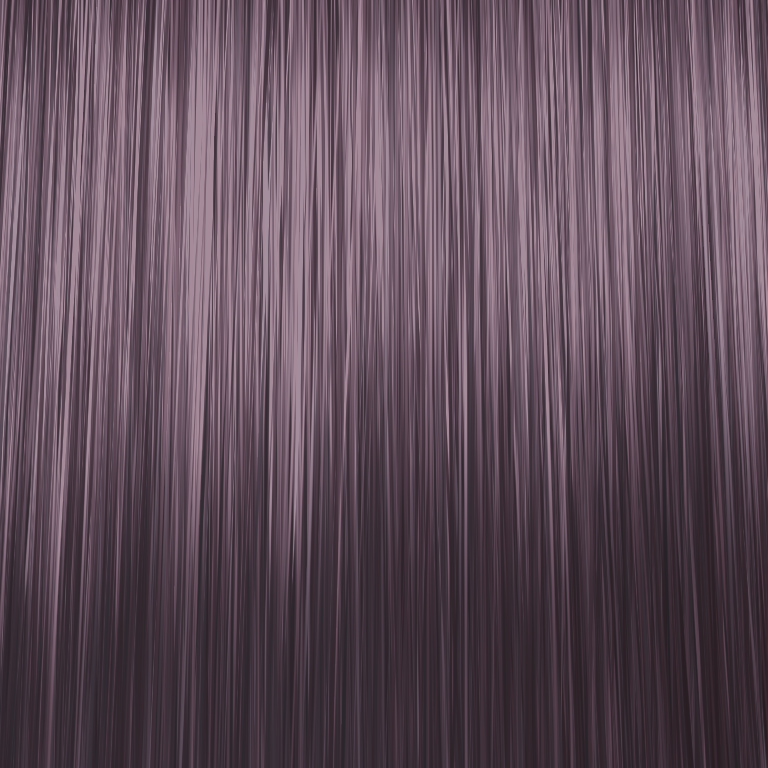
This texture is drawn by a Shadertoy shader. Its source:

```glsl
// Straight mauve hair hanging in a glossy curtain, bright above and dark below.
// Layers of jittered columns are painted over each other; every cell holds one
// tapering strand, and layered sines bend the columns and ripple the gloss.

float hash(vec2 p) {
    p = fract(p * vec2(0.1031, 0.1137));
    p += dot(p, p.yx + 33.33);
    return fract((p.x + p.y) * p.x * 97.3);
}

// Sideways ripple shared by neighbouring strands
float clump(float x) {
    return 0.5 * sin(x * 19.0 + 1.0) + 0.3 * sin(x * 43.0 + 2.6) + 0.3 * sin(x * 87.0);
}

// Light falling on the curtain: a broad band above, shade below
float gloss(float x, float y) {
    float lift = y + 0.2 * (0.45 - x) + 0.07 * clump(x);
    float band = mix(0.17, 0.74, smoothstep(0.17, 0.71, lift));
    return band * (1.0 - 0.36 * smoothstep(0.88, 1.02, y + 0.03 * clump(x + 4.0)));
}

// Dark plum to pale mauve, with a redder or browner cast where warm
vec3 hairColor(float tone, float warm) {
    vec3 color = mix(vec3(0.175, 0.145, 0.17), vec3(0.61, 0.52, 0.58), tone);
    color.g -= 0.06 * tone * (1.0 - tone);
    return color + warm * vec3(0.012, -0.014, -0.014);
}

void mainImage(out vec4 fragColor, in vec2 fragCoord) {
    vec2 uv = fragCoord / iResolution.xy;
    float soft = max(0.0012, 0.6 / iResolution.x);

    // Strands fan out: left ones lean left on the way down, right ones lean right
    float fan = uv.x - (uv.y - 0.5) * mix(0.055, -0.045, uv.x);
    float tone = 0.4 * gloss(fan, uv.y);
    float warm = 0.1;

    for (int i = 0; i < 16; i++) {
        float layer = float(i);
        float columns = 60.0 + 6.5 * layer;
        float lean = 0.06 * (hash(vec2(layer + 3.0, 71.0)) - 0.5);
        float across = fan + lean * (uv.y - 0.5)
            + 0.006 * sin(6.0 * fan + 2.2 * uv.y + 1.7 * layer)
            + 0.0015 * sin(23.0 * fan + 5.0 * uv.y + 2.9 * layer);
        float cell = across * columns + 20.0;
        vec2 id = vec2(floor(cell), layer * 17.0 + 5.0);

        float shade = hash(id);
        float size = hash(id + 41.3);
        float place = hash(id + 87.7);
        float reach = hash(id + 133.1);

        // Each strand covers its own stretch and tapers at both ends
        float tip = mix(-0.9, 0.65, reach);
        float root = tip + mix(0.55, 1.9, place);
        float taper = smoothstep(tip, tip + 0.3, uv.y)
            * (1.0 - smoothstep(root - 0.3, root, uv.y));

        float halfWidth = mix(0.1, 0.37, size * size) * taper;
        float center = mix(0.38, 0.62, place);
        float d = abs(fract(cell) - center);
        float edge = soft * columns;
        float cover = (1.0 - smoothstep(halfWidth - edge, halfWidth + edge, d))
            * smoothstep(0.0, 0.25, taper) * mix(0.75, 1.0, size);

        // Rounded shading, with the band of light shifted per strand
        float light = gloss(fan, uv.y + 0.14 * (size - 0.5));
        float rim = 1.0 - 0.25 * min(1.0, d * d / (halfWidth * halfWidth + 0.001));
        float strand = light * (0.33 + 1.35 * shade) * rim;
        strand += 0.14 * (shade - 0.5) + 0.08 * smoothstep(0.8, 1.0, shade);
        tone = mix(tone, strand, cover);
        warm = mix(warm, 1.4 * place - 0.6, cover);
    }

    // Very fine fibres, then deeper contrast that keeps the shade from clipping
    float fibre = sin(fan * 620.0 + 3.0 * sin(fan * 71.0)) * sin(fan * 337.0 + uv.y * 2.0);
    tone = 0.43 + 1.38 * (tone * (1.0 + 0.09 * fibre) - 0.4);
    tone = tone < 0.15 ? 0.15 + 0.6 * (tone - 0.15) : tone;
    tone = clamp(tone, -0.08, 1.08);

    // Brown shadow at the lower right
    float shadow = smoothstep(0.4, 0.95, uv.x) * (1.0 - smoothstep(0.1, 0.5, uv.y));
    vec3 color = hairColor(tone - 0.05 * shadow, warm + 0.4 * shadow);
    fragColor = vec4(color, 1.0);
}
```
